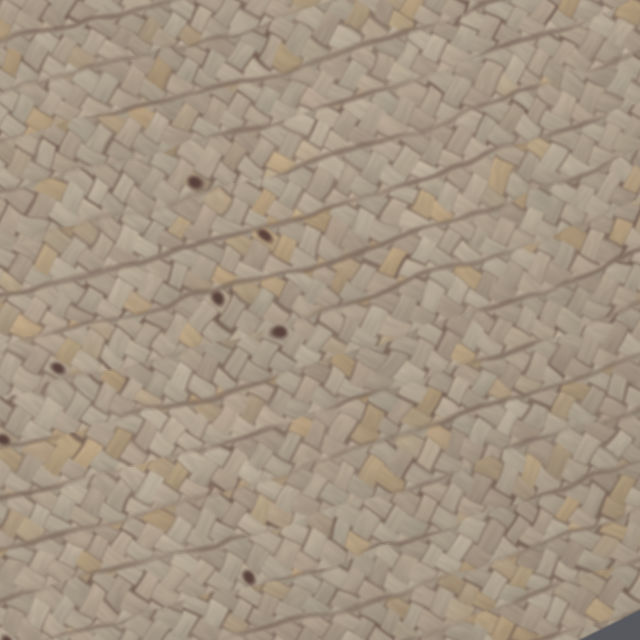
Give the GLSL for this texture, as a WebGL 1 fragment shader.

```glsl
precision highp float;
// A pale woven straw rug: gently curved braid rows, each a pinwheel weave of
// short flat strands leaning both ways, with brown gaps, seams and rare husks.
// Soft rounded boxes are blended per cell, then averaged over four samples.
uniform vec2 u_resolution;

#define ROW_HEIGHT 0.076   // width of one braid
#define STRAND 0.034       // size of one weave cell
#define OVERLAP 0.10       // how far strands reach over their neighbours
#define JITTER 0.20        // irregular placing of the strands
#define GAP_DEPTH 0.85     // darkness of the gaps
#define SEAM_DEPTH 0.60    // darkness of the lines between braids
#define TONE_SPREAD 0.10   // brightness difference between strands
#define HUSK_SHARE 0.010   // share of dark brown strands
#define SOFTNESS 0.0028    // spacing of the blur samples

const vec3 STRAW = vec3(0.682, 0.640, 0.568);
const vec3 TAN = vec3(0.690, 0.585, 0.435);
const vec3 ROSE = vec3(0.625, 0.545, 0.480);
const vec3 GAP = vec3(0.450, 0.370, 0.325);
const vec3 HUSK = vec3(0.340, 0.245, 0.225);
const vec3 FLOOR = vec3(0.345, 0.350, 0.370);

float hash(vec2 p) {
  vec3 q = fract(vec3(p.xyx) * 0.1031);
  q += dot(q, q.yzx + 33.33);
  return fract((q.x + q.y) * q.z);
}

float noise(vec2 p) {
  vec2 i = floor(p), f = fract(p);
  f = f * f * (3.0 - 2.0 * f);
  return mix(mix(hash(i), hash(i + vec2(1.0, 0.0)), f.x),
             mix(hash(i + vec2(0.0, 1.0)), hash(i + 1.0), f.x), f.y);
}

float boxDistance(vec2 p, vec2 halfSize, float radius) {
  vec2 q = abs(p) - halfSize + radius;
  return length(max(q, 0.0)) + min(max(q.x, q.y), 0.0) - radius;
}

// Colour of one strand, local.x running along its fibres.
vec3 strandColor(vec2 local, vec2 id, float light, float warmth) {
  float kind = hash(id + 71.3);
  float fibre = noise(vec2(local.x * 1.6, local.y * 6.5) + hash(id) * 90.0);
  vec3 color = mix(STRAW, ROSE, 0.55 * hash(id + 13.7));
  color = mix(color, TAN, 0.6 * smoothstep(0.84, 0.98, kind + 0.2 * warmth - 0.1));
  color *= 1.0 + TONE_SPREAD * (hash(id + 37.1) - 0.45)
         + 0.07 * (fibre - 0.5) + 0.06 * light;
  float husk = step(1.0 - HUSK_SHARE, hash(id + 151.9));
  float core = 1.0 - smoothstep(0.15, 0.5, length(local * vec2(0.9, 1.3)));
  return mix(color, HUSK, husk * core * 0.95);
}

vec3 rug(vec2 p) {
  // Bend the rows upward to the right and make them uneven.
  vec2 warp = vec2(noise(p * 9.0), noise(p * 9.0 + 40.0)) - 0.5;
  vec2 ripple = vec2(noise(p * 27.0 + 80.0), noise(p * 27.0 + 120.0)) - 0.5;
  vec2 q = p + 0.016 * warp + 0.009 * ripple;
  float along = q.x * 1.04 + q.y * 0.27;
  float across = (q.y - 0.22 * q.x - 0.08 * q.x * q.x) * 0.96 + 1.0;
  float row = floor(across / ROW_HEIGHT);
  float inRow = fract(across / ROW_HEIGHT) - 0.5;
  along += hash(vec2(row, 5.0)) * STRAND * 2.0;

  // Weave lattice turned by 45 degrees to the row.
  float v = inRow * ROW_HEIGHT;
  vec2 weave = vec2(along + v, along - v) * 0.7071 / STRAND;
  vec2 cell = floor(weave);
  float warmth = noise(p * 5.0 + 17.0);
  float nearest = 2.0, total = 0.0;
  vec3 color = vec3(0.0);
  for (int j = -1; j <= 1; j++) {
    for (int i = -1; i <= 1; i++) {
      vec2 c = cell + vec2(float(i), float(j));
      vec2 id = c + row * vec2(19.0, 47.0);
      vec2 shift = vec2(hash(id + 3.1), hash(id + 8.7)) - 0.5;
      vec2 local = weave - c - 0.5 - JITTER * shift;
      float light = local.x - local.y;
      // Neighbouring strands cross: swap the axes on every other cell.
      if (mod(c.x + c.y, 2.0) > 0.5) local = local.yx;
      vec2 halfSize = vec2(0.5 + OVERLAP, 0.5 - OVERLAP)
                    + 0.08 * (hash(id + 23.0) - 0.5);
      float d = boxDistance(local, halfSize, 0.10);
      float weight = exp(-24.0 * d);
      color += weight * strandColor(local, id, light, warmth);
      total += weight;
      nearest = min(nearest, d);
    }
  }
  color /= total;

  // Shadows between strands and along the seams of the braids.
  float gap = smoothstep(-0.09, 0.11, nearest);
  gap *= GAP_DEPTH * (0.45 + 0.75 * noise(p * 22.0 + 61.0));
  float seam = smoothstep(0.40, 0.49, abs(inRow));
  seam *= SEAM_DEPTH * smoothstep(0.15, 0.8, noise(vec2(along * 11.0, floor(across / ROW_HEIGHT + 0.5) * 7.3)));
  color = mix(color, GAP, clamp(max(gap, seam), 0.0, 1.0));

  // Broad mottling and a slight falloff to the lower right.
  color *= 1.0 + 0.05 * (noise(p * 4.0 + 7.0) - 0.5);
  return color * (1.015 - 0.05 * smoothstep(0.2, 1.3, p.x + 0.6 - p.y));
}

void main() {
  vec2 p = gl_FragCoord.xy / u_resolution.y;
  vec3 color = vec3(0.0);
  for (int j = 0; j < 2; j++) {
    for (int i = 0; i < 2; i++) {
      color += 0.25 * rug(p + SOFTNESS * (vec2(float(i), float(j)) - 0.5));
    }
  }
  // Bare floor past the rim of the rug.
  float rim = p.y - 0.5 * (p.x - 0.905);
  color = mix(FLOOR, color, smoothstep(-0.003, 0.003, rim));
  gl_FragColor = vec4(color, 1.0);
}
```
